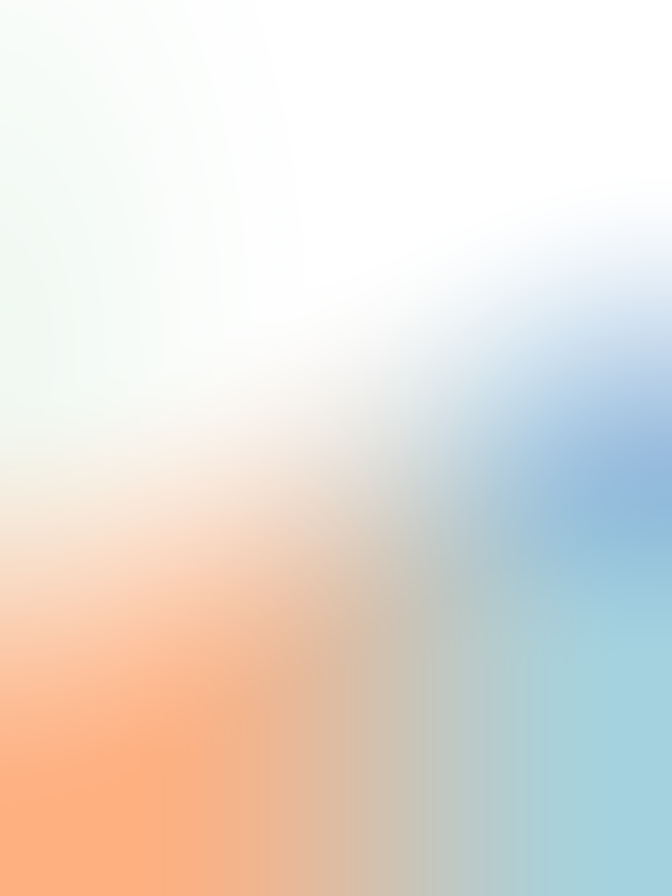
This background is drawn by a WebGL 1 fragment shader. Its source:

```glsl
precision highp float;

uniform vec2 u_resolution;

#define WHITE vec3(1.0, 1.0, 1.0)
#define MINT vec3(0.945, 0.975, 0.95)
#define ORANGE vec3(0.995, 0.69, 0.505)
#define TEAL vec3(0.645, 0.825, 0.875)
#define BLUE vec3(0.54, 0.70, 0.85)
#define HORIZON_LEFT 0.33
#define HORIZON_RIGHT 0.61
#define HORIZON_SOFTNESS 0.25

// Elliptical Gaussian falloff around a centre
float glow(vec2 p, vec2 centre, vec2 radius) {
    vec2 d = (p - centre) / radius;
    return exp(-dot(d, d));
}

// White with a faint mint tint along the left edge
vec3 skyColor(vec2 uv) {
    return mix(WHITE, MINT, glow(uv, vec2(-0.02, 0.6), vec2(0.3, 0.45)));
}

// Orange blending rightward into teal, with blue above the teal
vec3 groundColor(vec2 uv) {
    float blueAmount = smoothstep(0.25, 0.52, uv.y) * smoothstep(0.45, 1.0, uv.x);
    vec3 cool = mix(TEAL, BLUE, blueAmount);
    float lean = 0.1 * smoothstep(0.3, 0.6, uv.y);
    return mix(ORANGE, cool, smoothstep(0.19, 0.95, uv.x + lean));
}

// Share of ground colour below a soft horizon that rises to the right
float groundCover(vec2 uv) {
    float horizon = mix(HORIZON_LEFT, HORIZON_RIGHT, smoothstep(0.0, 1.0, uv.x));
    float softness = HORIZON_SOFTNESS - 0.04 * uv.x;
    return 1.0 - smoothstep(horizon - softness, horizon + softness, uv.y);
}

void main() {
    vec2 uv = gl_FragCoord.xy / u_resolution;
    vec3 color = mix(skyColor(uv), groundColor(uv), groundCover(uv));
    gl_FragColor = vec4(color, 1.0);
}
```
